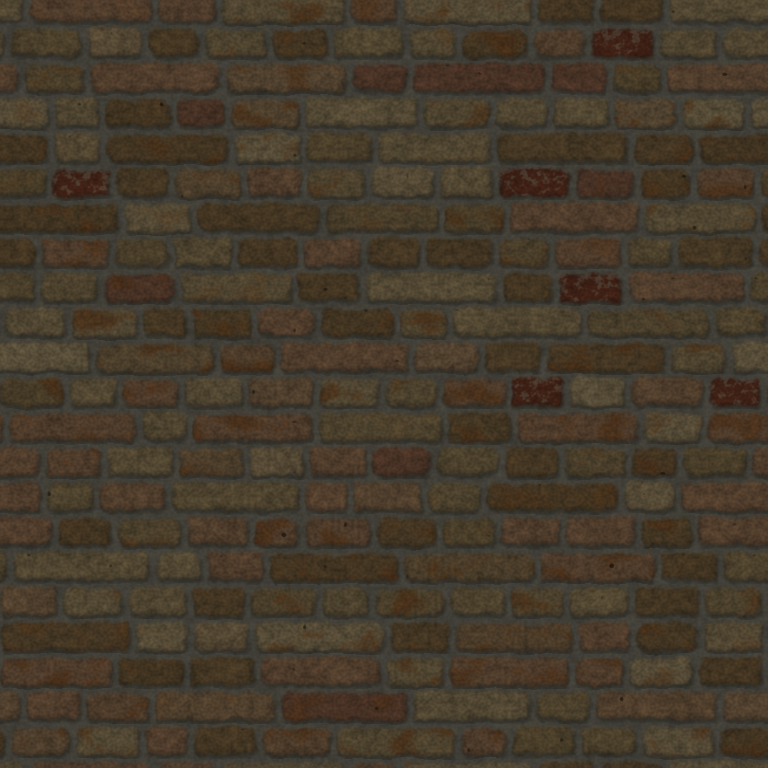
Reproduce this texture procedurally as a WebGL 1 fragment shader.

```glsl
precision highp float;
uniform vec2 u_resolution;

float hash(vec2 p) {
  return fract(sin(dot(p, vec2(127.1, 311.7))) * 43758.5);
}

float cornerSlope(vec2 cell, vec2 offset, vec2 f, vec2 period) {
  float angle = 6.2832 * hash(mod(cell + offset, period) + 3.7);
  return dot(vec2(cos(angle), sin(angle)), f - offset);
}

// Gradient noise that wraps at the canvas edges
float noise(vec2 uv, vec2 period) {
  vec2 cell = floor(uv * period);
  vec2 f = fract(uv * period);
  vec2 w = f * f * f * (f * (f * 6.0 - 15.0) + 10.0);
  vec2 e = vec2(0.0, 1.0);
  return mix(mix(cornerSlope(cell, e.xx, f, period), cornerSlope(cell, e.yx, f, period), w.x),
             mix(cornerSlope(cell, e.xy, f, period), cornerSlope(cell, e.yy, f, period), w.x), w.y);
}

float jointHash(float joint, float row) {
  return hash(vec2(mod(joint, 12.0), row + 40.0));
}

float jointPosition(float joint, float row) {
  return joint + 0.28 * (hash(vec2(mod(joint, 12.0), row + 90.0)) - 0.5);
}

// 1 where two half bricks fuse into a long one; never at two joints in a row
float isFused(float joint, float row) {
  float limit = mod(row, 2.0) < 0.5 ? 0.05 : 0.9;
  float neighbours = min(jointHash(joint - 1.0, row), jointHash(joint + 1.0, row));
  return step(jointHash(joint, row), min(limit, neighbours));
}

float roundedBox(vec2 p, vec2 halfSize, float radius) {
  vec2 q = abs(p) - halfSize + radius;
  return length(max(q, 0.0)) + min(max(q.x, q.y), 0.0) - radius;
}

void main() {
  vec2 uv = gl_FragCoord.xy / u_resolution;
  float pixel = 22.0 / min(u_resolution.x, u_resolution.y);

  // Uneven hand-laid outlines
  vec2 bent = uv + 0.004 * vec2(noise(uv, vec2(38.0)), noise(uv + 0.37, vec2(38.0)));

  // 22 courses, each with 12 half-brick slots
  float y = bent.y * 22.0 - 0.27;
  float row = mod(floor(y), 22.0);
  float x = bent.x * 12.0 + 12.0 * hash(vec2(row, 7.0));
  float left = floor(x);
  if (x < jointPosition(left, row)) left -= 1.0;
  else if (x > jointPosition(left + 1.0, row)) left += 1.0;
  float right = left + 1.0;
  left -= isFused(left, row);
  right += isFused(right, row);
  float x0 = jointPosition(left, row);
  float x1 = jointPosition(right, row);

  // Brick shape, measured in course heights
  vec2 id = vec2(mod(left, 12.0), row);
  float tone = hash(id + 11.3);
  float kind = hash(id + 23.9);
  float wear = hash(id + 37.1);
  vec2 local = vec2((x - 0.5 * (x0 + x1)) * 22.0 / 12.0, fract(y) - 0.5 + 0.06 * (wear - 0.5));
  vec2 halfSize = vec2((x1 - x0) * 11.0 / 12.0 - 0.115, 0.37 + 0.03 * tone);
  float radius = 0.1 + 0.17 * hash(id + 51.7);
  float chips = 0.07 * noise(uv, vec2(100.0));
  float edge = roundedBox(local, halfSize, radius) + chips;
  float shadowEdge = roundedBox(local + vec2(-0.03, 0.09), halfSize, radius) + chips;

  float fine = noise(uv, vec2(230.0, 250.0));
  float coarse = noise(uv, vec2(84.0, 96.0));
  float cloud = noise(uv, vec2(22.0, 30.0));

  // Mortar with the shade cast under each brick
  vec3 mortar = vec3(0.255, 0.248, 0.216) * (1.0 + 0.12 * fine + 0.12 * coarse + 0.08 * cloud);
  mortar *= 1.0 - 0.24 * smoothstep(0.1, -0.06, shadowEdge);

  // Fired clay tones
  vec3 clay = mix(vec3(0.28, 0.235, 0.155), vec3(0.335, 0.295, 0.215), tone);
  clay = mix(clay, vec3(0.31, 0.235, 0.17), smoothstep(0.55, 0.75, kind));
  clay = mix(clay, vec3(0.255, 0.2, 0.125), 0.85 * step(kind, 0.17));
  clay = mix(clay, vec3(0.28, 0.195, 0.145), step(0.87, kind));

  // Rust stains on some bricks
  float stain = smoothstep(0.0, 0.45, cloud + 0.35 * coarse) * smoothstep(0.35, 0.8, wear);
  clay = mix(clay, vec3(0.25, 0.155, 0.075), 0.75 * stain);

  // Rare dark red bricks with a pale crust near the top
  float crust = smoothstep(0.0, 0.4, coarse + 0.5 * fine + 0.5 * local.y);
  vec3 redClay = mix(vec3(0.25, 0.13, 0.085), vec3(0.27, 0.23, 0.19), 0.7 * crust);
  clay = mix(clay, redClay, step(0.955, kind));

  // Grain, pits and rounded rim
  clay *= 1.0 + 0.22 * fine + 0.22 * coarse + 0.14 * cloud;
  clay *= 1.0 - 0.5 * smoothstep(0.5, 0.65, noise(uv + 0.61, vec2(75.0)));
  float rim = smoothstep(-0.16, 0.02, edge);
  clay *= 1.0 + rim * (0.16 * smoothstep(-0.1, 0.4, local.y) - 0.17);

  float cover = smoothstep(0.035 + pixel, -0.035 - pixel, edge);
  gl_FragColor = vec4(mix(mortar, clay, cover), 1.0);
}
```
